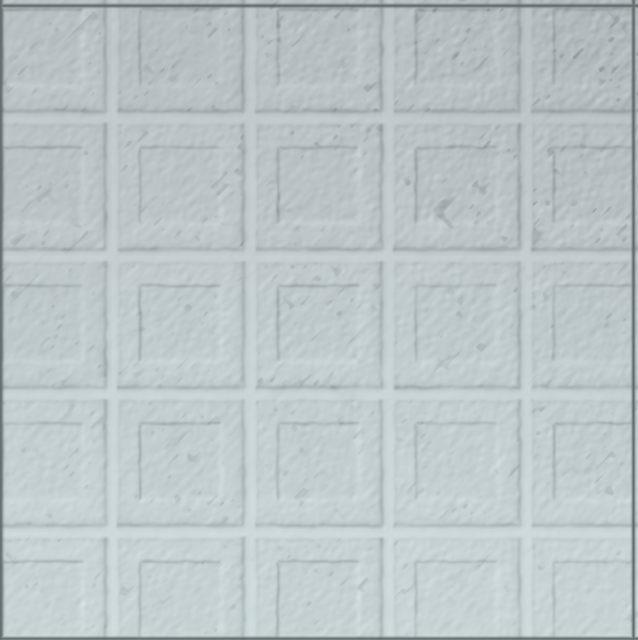
This texture is drawn by a WebGL 1 fragment shader. Its source:

```glsl
precision highp float;
// Pale blue-grey plaster panel: a grid of raised square tiles with sunken
// centres, split by smooth bands. Soft line profiles shade the bevels, and
// embossed noise gives rough plaster lit from the upper left.
uniform vec2 u_resolution;

float hash(vec2 p) {
  p = fract(p * vec2(0.1031, 0.1137));
  p += dot(p, p.yx + 33.33);
  return fract((p.x + p.y) * p.x * 7.13);
}

float noise(vec2 p) {
  vec2 i = floor(p), f = fract(p);
  f = f * f * (3.0 - 2.0 * f);
  return mix(mix(hash(i), hash(i + vec2(1.0, 0.0)), f.x),
             mix(hash(i + vec2(0.0, 1.0)), hash(i + 1.0), f.x), f.y);
}

// Plaster height, with grains stretched along the rising diagonal
float plaster(vec2 p) {
  vec2 d = vec2(p.x + p.y, p.x - p.y);
  return 0.65 * noise(d * vec2(88.0, 54.0) + 20.0)
       + 0.35 * noise(p * 150.0 + 71.0);
}

// Soft ridge centred on c
float ridge(float x, float c, float w) {
  float d = (x - c) / w;
  return exp(-d * d);
}

// Soft-ended interval from a to b
float span(float x, float a, float b) {
  return smoothstep(a - 0.015, a + 0.015, x)
       * (1.0 - smoothstep(b - 0.015, b + 0.015, x));
}

void main() {
  vec2 p = gl_FragCoord.xy / u_resolution;
  p.y = 1.0 - p.y;

  // Tile grid, with slightly wavering edges; cells start at band centres
  vec2 waver = vec2(noise(p * 65.0), noise(p * 65.0 + 40.0)) - 0.5;
  vec2 grid = (p - vec2(0.175, 0.1836)) / vec2(0.2163, 0.2157);
  vec2 cell = floor(grid);
  vec2 f = grid - cell + waver * 0.012;
  float tile = span(f.x, 0.05, 0.955) * span(f.y, 0.05, 0.955);
  float inX = span(f.x, 0.205, 0.79), inY = span(f.y, 0.217, 0.765);

  // Light falls off towards the top right
  vec3 color = mix(vec3(0.722, 0.757, 0.770), vec3(0.785, 0.833, 0.838),
                   smoothstep(-0.1, 1.0, p.y));
  color -= 0.025 * smoothstep(0.5, 1.0, p.x) * (1.0 - p.y);
  float rough = 0.75 + 0.65 * p.x * (1.0 - p.y);

  // Smooth bands and faint tone differences between tiles
  float shade = mix(0.025, -0.004 + 0.012 * (hash(cell + 9.0) - 0.5), tile);
  shade -= 0.008 * inX * inY;

  // Outer bevels: shadow at right and bottom, faint rim at left and top
  float wear = 0.65 + 0.6 * noise(p * 38.0 + 12.0);
  float sideX = span(f.x, 0.04, 0.965), sideY = span(f.y, 0.04, 0.965);
  shade -= 0.082 * wear * max(ridge(f.x, 0.956, 0.017) * sideY,
                              ridge(f.y, 0.956, 0.017) * sideX);
  shade -= 0.022 * wear * max(ridge(f.x, 0.955, 0.05) * sideY,
                              ridge(f.y, 0.955, 0.05) * sideX);
  shade -= 0.022 * wear * max(ridge(f.x, 0.055, 0.018) * sideY,
                              ridge(f.y, 0.055, 0.018) * sideX);

  // Sunken centre: shadow at left and top, light at right and bottom
  float innerWear = wear * (0.8 + 0.35 * hash(cell + 31.0));
  shade -= 0.085 * innerWear * max(ridge(f.x, 0.205, 0.014) * inY,
                                   ridge(f.y, 0.217, 0.014) * inX);
  shade += 0.027 * innerWear * max(ridge(f.x, 0.79, 0.025) * inY,
                                   ridge(f.y, 0.765, 0.025) * inX);

  // Embossed grain and scattered pits, calmer on the bands
  float relief = plaster(p - 0.002) - plaster(p + 0.002);
  float pits = smoothstep(0.73, 0.95, noise(vec2(p.x + p.y, p.x - p.y)
             * vec2(96.0, 48.0) + 90.0)) * smoothstep(0.4, 0.7, noise(p * 24.0));
  float calm = mix(0.22, 1.0, tile);
  shade += rough * calm * (0.065 * relief - 0.075 * pits);
  shade += 0.012 * (noise(p * 45.0 + 5.0) - 0.5);
  color += shade;

  // Dark outline just inside the panel edges
  float outline = max(max(ridge(p.x, 0.001, 0.004), ridge(p.x, 0.993, 0.003)),
                      max(ridge(p.y, 0.009, 0.003), ridge(p.y, 0.998, 0.003)));
  color = mix(color, vec3(0.36, 0.40, 0.40), 0.9 * outline);
  gl_FragColor = vec4(clamp(color, 0.0, 1.0), 1.0);
}
```
